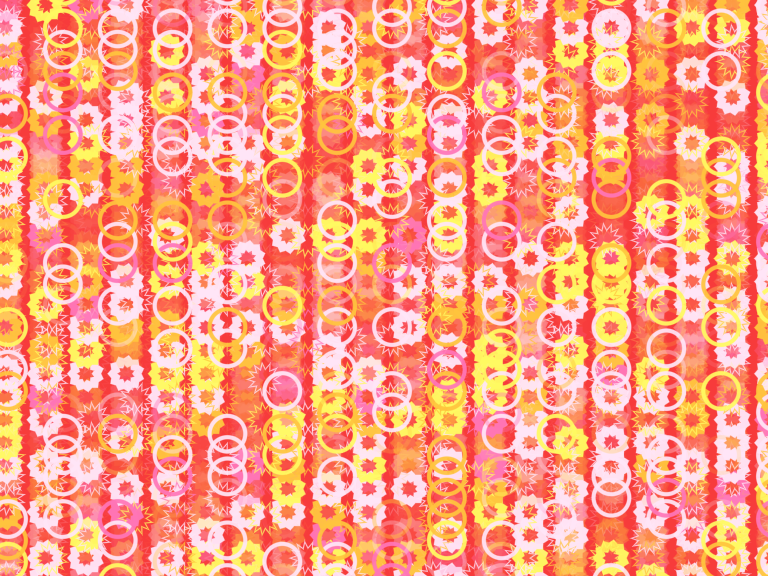
Give the GLSL for this pattern, as a Shadertoy shader.

```glsl
vec3 hash3(vec2 cell, float seed) {
    vec3 v = fract(vec3(cell.xyx + seed) * vec3(0.1031, 0.1030, 0.0973));
    v += dot(v, v.yxz + 33.33);
    return fract((v.xxy + v.yzz) * v.zyx);
}

// Signed distance to a star with straight edges
float starDistance(vec2 p, float points, float inner, float outer) {
    float sector = 6.2831853 / points;
    float angle = abs(mod(atan(p.y, p.x), sector) - 0.5 * sector);
    vec2 folded = length(p) * vec2(cos(angle), sin(angle));
    vec2 tip = vec2(outer, 0.0);
    vec2 edge = inner * vec2(cos(0.5 * sector), sin(0.5 * sector)) - tip;
    return dot(folded - tip, normalize(vec2(edge.y, -edge.x)));
}

float cover(float d) {
    float blur = 0.8 / iResolution.y;
    return smoothstep(blur, -blur, d);
}

vec3 brightColour(float h) {
    vec3 palePink = vec3(1.0, 0.90, 0.97), lemon = vec3(1.0, 0.98, 0.38);
    vec3 amber = vec3(1.0, 0.77, 0.24), pink = vec3(1.0, 0.46, 0.72);
    return h < 0.51 ? palePink : h < 0.73 ? lemon : h < 0.93 ? amber : pink;
}

vec3 washColour(float h) {
    vec3 coral = vec3(1.0, 0.45, 0.34), amber = vec3(1.0, 0.74, 0.27);
    vec3 pink = vec3(1.0, 0.45, 0.70), cream = vec3(1.0, 0.88, 0.62);
    return h < 0.35 ? coral : h < 0.62 ? amber : h < 0.83 ? pink : cream;
}

const int WASH = 0, FLOWER = 1, BURST = 2, RING = 3;

// Paints one grid of motifs, each row overlapping the one below
vec3 paintLayer(vec3 colour, vec2 uv, vec2 count, vec2 shift, int kind) {
    vec2 grid = uv * count - shift;
    vec2 cellSize = vec2(iResolution.x / iResolution.y, 1.0) / count;
    for (int row = -2; row <= 2; row++) {
        vec2 cell = floor(grid) + vec2(0.0, float(row));
        vec2 p = (grid - cell - 0.5) * cellSize;
        vec3 h = hash3(cell + 7.0, float(kind) * 31.7);
        vec3 paint = brightColour(h.x);
        float shape, strength;
        if (kind == WASH) {
            // Bands of rows share a strength, so the columns fade in and out
            float band = hash3(vec2(cell.x, floor(cell.y / 6.0)), 5.3).x;
            paint = washColour(h.x);
            shape = cover(starDistance(p, 12.0, 0.024, 0.029));
            strength = 0.65 * h.y * mix(0.3, 1.0, band);
        } else if (kind == FLOWER) {
            float petals = starDistance(p, 11.0, 0.0270, 0.0325);
            float hole = starDistance(p, 9.0, 0.0105, 0.0150);
            shape = cover(max(petals, -hole));
            strength = h.y < 0.53 ? 0.96 : 0.4 * h.z;
        } else if (kind == BURST) {
            shape = cover(abs(starDistance(p, 13.0, 0.0175, 0.0285)) - 0.0009);
            strength = h.y < 0.45 ? 0.85 : 0.25 * h.z;
        } else {
            shape = cover(abs(length(p) - 0.031) - 0.0036);
            strength = h.y < 0.42 ? 0.93 : h.y < 0.65 ? 0.5 * h.z : 0.0;
        }
        colour = mix(colour, paint, shape * strength);
    }
    return colour;
}

void mainImage(out vec4 fragColor, in vec2 fragCoord) {
    vec2 uv = fragCoord / iResolution.xy;
    vec3 colour = vec3(0.97, 0.23, 0.23);

    colour = paintLayer(colour, uv, vec2(19.0, 50.0), vec2(-0.38, 0.10), WASH);
    colour = paintLayer(colour, uv, vec2(19.0, 25.0), vec2(-0.38, 0.28), FLOWER);
    colour = paintLayer(colour, uv, vec2(18.0, 29.0), vec2(-0.31, 0.40), BURST);
    colour = paintLayer(colour, uv, vec2(14.0, 27.0), vec2(-0.354, 0.17), RING);

    fragColor = vec4(colour, 1.0);
}
```
